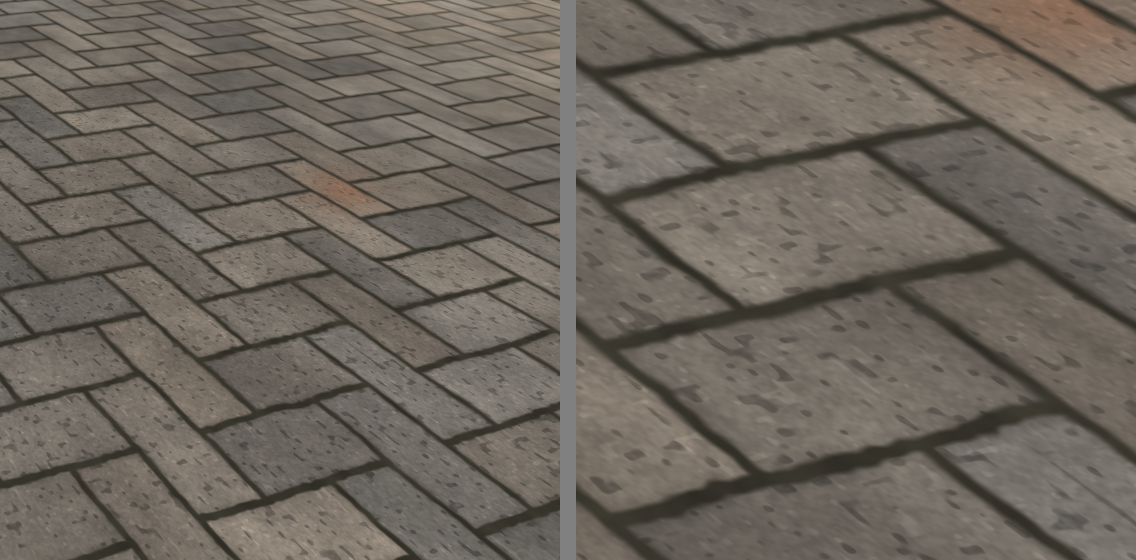
Left: the whole. Right: its middle third, enlarged.
This texture is drawn by a WebGL 1 fragment shader. Its source:

```glsl
precision highp float;
// Weathered herringbone brick paving receding in perspective.

uniform vec2 u_resolution;

// Projective map from the canvas to the ground; one unit is a brick's width.
const vec3 GROUND_U = vec3(18.286, 24.06, -19.523);
const vec3 GROUND_V = vec3(4.727, -23.44, 11.212);
const vec3 GROUND_W = vec3(-0.0632, -1.981, 2.981);

const float JOINT = 0.047;       // half width of a joint
const float SOFTNESS = 0.0021;   // edge blur in canvas units
const float WOBBLE = 0.045;      // unevenness of the brick edges
const vec3 BRICK_GREY = vec3(0.445, 0.430, 0.405);
const vec3 BRICK_WARM = vec3(0.510, 0.470, 0.425);
const vec3 JOINT_COLOR = vec3(0.205, 0.195, 0.162);
const vec3 RUST = vec3(0.545, 0.405, 0.320);
const vec3 SUNLIT = vec3(0.105, 0.090, 0.075);
const vec2 RUST_CENTER = vec2(0.625, 0.668);
const vec2 RUST_RADIUS = vec2(0.105, 0.060);

float hash(vec2 p) {
  vec3 q = fract(p.xyx * vec3(0.1031, 0.1030, 0.0973));
  q += dot(q, q.yzx + 33.33);
  return fract((q.x + q.y) * q.z);
}

float noise(vec2 p) {
  vec2 i = floor(p);
  vec2 f = fract(p);
  f = f * f * (3.0 - 2.0 * f);
  return mix(mix(hash(i), hash(i + vec2(1.0, 0.0)), f.x),
             mix(hash(i + vec2(0.0, 1.0)), hash(i + 1.0), f.x), f.y);
}

float fbm(vec2 p) {
  float sum = 0.0;
  float weight = 0.5;
  for (int i = 0; i < 4; i++) {
    sum += weight * noise(p);
    p = p * 2.03 + 17.3;
    weight *= 0.5;
  }
  return sum / 0.9375;
}

vec2 ground(vec2 p) {
  vec3 q = vec3(p, 1.0);
  return vec2(dot(GROUND_U, q), dot(GROUND_V, q)) / dot(GROUND_W, q);
}

// Finds the brick at g: its origin in xy and its size in zw.
vec4 herringbone(vec2 g) {
  vec2 cell = floor(g);
  float k = mod(cell.x + cell.y, 4.0);
  if (k < 1.5) return vec4(cell - vec2(step(0.5, k), 0.0), 2.0, 1.0);
  return vec4(cell - vec2(0.0, step(2.5, k)), 1.0, 2.0);
}

void main() {
  vec2 p = gl_FragCoord.xy / u_resolution;
  vec2 g = ground(p);

  // Ground units per canvas unit, along each ground axis
  const float EPS = 0.001;
  vec2 dx = (ground(p + vec2(EPS, 0.0)) - g) / EPS;
  vec2 dy = (ground(p + vec2(0.0, EPS)) - g) / EPS;
  vec2 stretch = sqrt(dx * dx + dy * dy);
  float pixel = 1.0 / min(u_resolution.x, u_resolution.y);
  vec2 blur = stretch * (SOFTNESS + 0.5 * pixel);
  float detail = 1.0 - smoothstep(10.0, 42.0, max(stretch.x, stretch.y));

  // Bricks with slightly irregular, worn edges
  vec2 wander = vec2(fbm(g * 1.7), fbm(g * 1.7 + 41.0)) - 0.5;
  vec2 chips = vec2(noise(g * 11.0), noise(g * 11.0 + 23.0)) - 0.5;
  vec2 laid = g + WOBBLE * (2.0 * wander + 0.6 * chips * detail);
  vec4 brick = herringbone(laid);
  vec2 inset = 0.5 * brick.zw - abs(laid - brick.xy - 0.5 * brick.zw);
  vec2 cover = smoothstep(-blur, blur, inset - JOINT);
  float face = cover.x * cover.y;
  float rim = 1.0 - smoothstep(JOINT, JOINT + 0.09, min(inset.x, inset.y));

  // Tone of each brick, then broad stains
  vec2 id = brick.xy + 0.37 * brick.zw + 80.0;
  float tone = hash(id);
  vec3 color = mix(BRICK_GREY, BRICK_WARM, hash(id + 31.7));
  color *= 0.90 + 0.18 * tone;
  color *= 0.84 + 0.32 * fbm(g * 0.55 + 9.0);
  color *= 0.89 + 0.22 * fbm(g * 3.1 + 5.0);

  // Rust patch, stronger on some bricks
  float rust = exp(-2.0 * dot((p - RUST_CENTER) / RUST_RADIUS, (p - RUST_CENTER) / RUST_RADIUS));
  color = mix(color, RUST, rust * (0.25 + 0.60 * smoothstep(0.25, 0.75, hash(id + 7.1))));

  // Grain, dark pits and pale grit
  float grain = noise(g * 19.0) + noise(g * 37.0 + 3.0) - 1.0;
  float pits = smoothstep(0.74, 0.90, noise(g * 13.0 + 60.0));
  float grit = smoothstep(0.80, 0.95, noise(g * 15.0 + 90.0));
  color *= 1.0 + detail * (0.11 * grain - 0.24 * pits + 0.13 * grit);
  color *= 1.0 - 0.10 * rim * detail;

  // Joints, filled unevenly
  vec3 joint = JOINT_COLOR * (0.80 + 0.45 * fbm(g * 4.0 + 70.0));
  color = mix(joint, color, face);

  // Light falling on the far right corner, dim band beside it
  float sun = smoothstep(0.80, 1.02, p.y + 0.16 * (p.x - 0.6));
  color += SUNLIT * sun * smoothstep(0.1, 0.9, p.x);
  vec2 shade = (p - vec2(0.52, 0.89)) / vec2(0.30, 0.07);
  color *= 1.0 - 0.10 * exp(-dot(shade, shade));

  gl_FragColor = vec4(clamp(color, 0.0, 1.0), 1.0);
}
```
